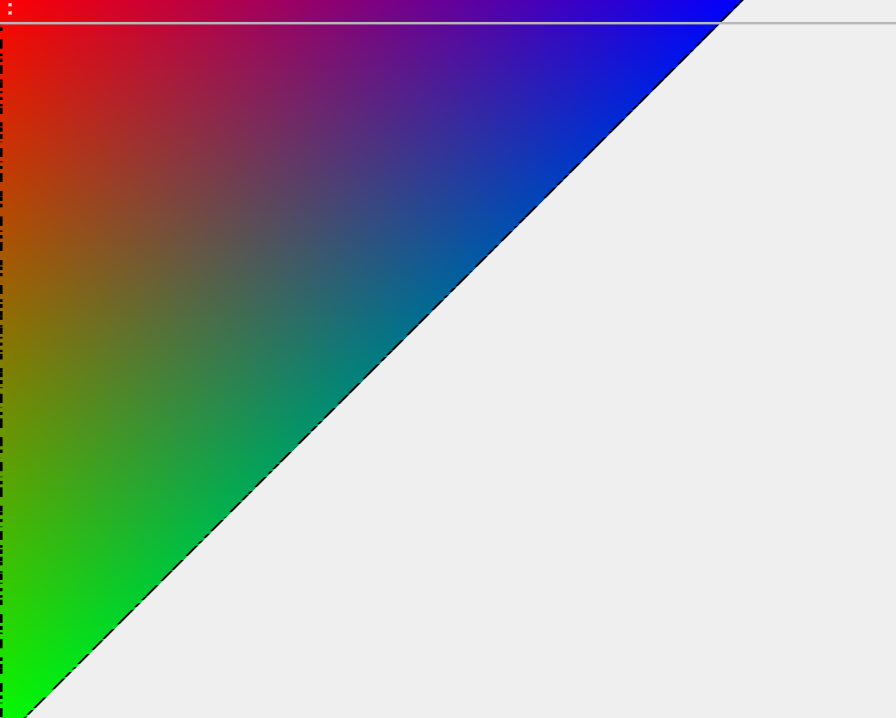
Write a Shadertoy shader that draws this background.

```glsl
#define SIDE 1.0358          // triangle leg, in canvas heights
#define PAPER vec3(0.937)
#define RULE_COLOR vec3(0.72)
#define RULE_DEPTH 0.0323    // distance of the rule below the top
#define RULE_HALF 0.0017
#define FRINGE_HALF 0.0012   // dashes along the slanted edge
#define MARGIN_WIDTH 0.0036  // dashes along the left edge
#define DASH_RATE 330.0
#define DOT_CENTER vec2(0.0140, 0.0065)
#define DOT_STEP 0.0115
#define DOT_HALF 0.0022

// Coverage of a shape from its signed distance, one pixel wide
float cover(float dist) {
    return clamp(0.5 - dist * iResolution.y, 0.0, 1.0);
}

// Irregular dashes from layered sines; a higher bias leaves fewer gaps
float dashes(float t, float bias) {
    float wave = sin(t) + sin(2.17 * t + 1.3) + sin(0.613 * t + 4.1);
    return smoothstep(-0.35, 0.35, wave + bias);
}

void mainImage(out vec4 fragColor, in vec2 fragCoord) {
    // Position from the top left corner, in canvas heights
    vec2 p = vec2(fragCoord.x, iResolution.y - fragCoord.y) / iResolution.y;

    // Barycentric blend of red, green and blue corners
    vec2 weight = p / SIDE;
    vec3 blend = clamp(vec3(1.0 - weight.x - weight.y, weight.yx), 0.0, 1.0);
    float slant = (p.x + p.y - SIDE) * 0.70711;
    vec3 color = mix(PAPER, blend, cover(slant));

    // Broken dark fringes on the slanted and left edges
    float fringe = cover(abs(slant + FRINGE_HALF) - FRINGE_HALF);
    color *= 1.0 - fringe * dashes(p.y * DASH_RATE, 0.8);
    float margin = cover(p.x - MARGIN_WIDTH) * step(RULE_DEPTH, p.y);
    color *= 1.0 - margin * dashes(p.y * DASH_RATE + 7.0, 0.1);

    // Thin horizontal rule
    color = mix(color, RULE_COLOR, cover(abs(p.y - RULE_DEPTH) - RULE_HALF));

    // Two small square dots in the corner
    vec2 q = p - DOT_CENTER;
    q.y -= DOT_STEP * clamp(round(q.y / DOT_STEP), 0.0, 1.0);
    float dots = cover(max(abs(q.x), abs(q.y)) - DOT_HALF);
    color = mix(color, vec3(1.0), 0.85 * dots);

    fragColor = vec4(color, 1.0);
}
```
